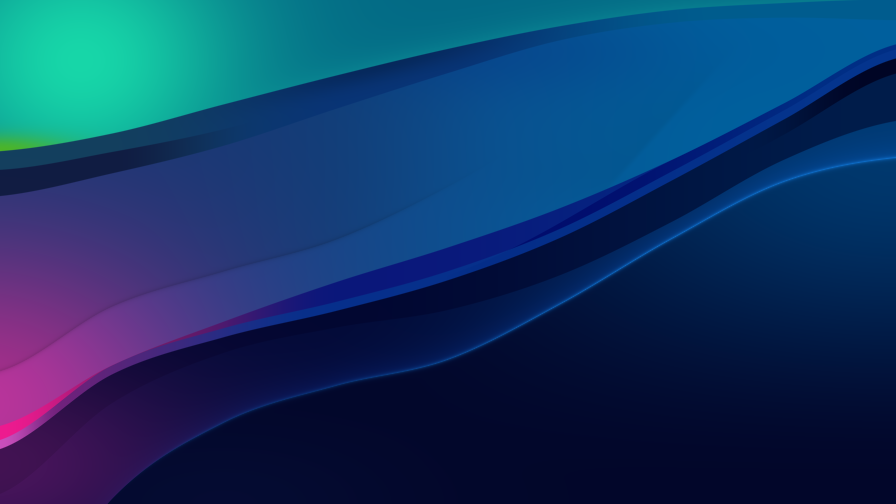
Reproduce this background procedurally as a Shadertoy shader.

```glsl
// Flowing translucent ribbons sweep from a magenta and mint left side to deep blue.
#define NAVY vec3(0.008, 0.025, 0.165)
#define OCEAN vec3(0.0, 0.22, 0.43)
#define INDIGO vec3(0.10, 0.24, 0.50)
#define AZURE vec3(0.0, 0.375, 0.615)
#define MAGENTA vec3(0.76, 0.20, 0.61)
#define HOT_PINK vec3(0.93, 0.10, 0.56)
#define PLUM vec3(0.29, 0.08, 0.36)
#define MINT vec3(0.09, 0.84, 0.66)
#define TEAL vec3(0.01, 0.41, 0.52)
#define RIM vec3(0.06, 0.45, 0.82)
#define RIM_WIDTH 0.0028

// Smooth curve through nine heights evenly spaced across the canvas.
float curve(float x, float h[9]) {
    float s = clamp(x, 0.0, 0.9999) * 8.0;
    int i = int(s);
    float t = fract(s);
    float a = h[max(i - 1, 0)], b = h[i], c = h[i + 1], d = h[min(i + 2, 8)];
    return b + 0.5 * t * (c - a + t * (2.0 * a - 5.0 * b + 4.0 * c - d
             + t * (3.0 * (b - c) + d - a)));
}

// Antialiased mask that is one above a curve.
float above(float d) {
    float w = 0.8 / iResolution.y;
    return smoothstep(-w, w, d);
}

// Soft round light.
float glow(vec2 p, vec2 center, vec2 radius) {
    vec2 q = (p - center) / radius;
    return exp(-dot(q, q));
}

void mainImage(out vec4 fragColor, in vec2 fragCoord) {
    vec2 p = fragCoord / iResolution.xy;
    float x = p.x;

    // Signed heights over each ribbon boundary, from top to bottom.
    float mint  = p.y - curve(x, float[9](.700, .735, .793, .850, .903, .948, .980, .994, 1.002));
    float veil  = p.y - curve(x, float[9](.611, .656, .711, .784, .855, .920, .955, .965, .960));
    float crease = p.y - curve(x, float[9](.264, .392, .462, .525, .630, .760, .880, .960, 1.0));
    float sheet = p.y - curve(x, float[9](.155, .275, .362, .440, .509, .587, .683, .795, .912));
    float ribbon = p.y - curve(x, float[9](.109, .257, .331, .383, .444, .528, .642, .763, .884));
    float shade = p.y - curve(x, float[9](.020, .200, .300, .350, .385, .454, .560, .683, .760));
    float rim   = p.y - curve(x, float[9](-.30, .010, .162, .235, .287, .397, .527, .640, .6875));
    float right = smoothstep(0.35, 1.0, x);

    // Deep water under everything.
    vec3 col = mix(NAVY, OCEAN, right * smoothstep(0.05, 0.7, p.y));
    col += vec3(0.01, 0.02, 0.03) * glow(p, vec2(0.25, 0.0), vec2(0.2, 0.15));

    // Two dark bands above the rim.
    float plum = glow(p, vec2(-0.02, 0.08), vec2(0.24, 0.22));
    vec3 lower = mix(vec3(0.008, 0.04, 0.215), vec3(0.0, 0.22, 0.44), right);
    lower += vec3(0.01, 0.05, 0.12) * exp(-max(rim, 0.0) * 30.0);
    col = mix(col, mix(lower, PLUM, plum), above(rim));
    vec3 upper = mix(vec3(0.005, 0.025, 0.19), vec3(0.0, 0.11, 0.29), right);
    col = mix(col, mix(upper, PLUM * 0.9, plum), above(shade));
    float slit = above(ribbon + 0.03) * smoothstep(0.83, 0.97, x);
    col = mix(col, vec3(0.0, 0.01, 0.13), slit * 0.9);

    // Fine lit rim.
    float rimPower = smoothstep(0.1, 0.25, x) * mix(0.32, 0.85, smoothstep(0.3, 0.75, x));
    col = mix(col, RIM, rimPower * exp(-abs(rim) / RIM_WIDTH));

    // Saturated ribbon with a dark lens and a pale lower border.
    vec3 band = mix(vec3(0.04, 0.09, 0.48), vec3(0.0, 0.18, 0.52), smoothstep(0.4, 0.95, x));
    band = mix(band, vec3(0.45, 0.10, 0.40), 1.0 - smoothstep(0.16, 0.38, x));
    band = mix(band, HOT_PINK, 1.0 - smoothstep(0.0, 0.17, x));
    float lens = 1.0 - above(sheet + 0.055 * (1.0 - smoothstep(0.5, 0.76, x)));
    lens *= smoothstep(0.49, 0.53, x) * (1.0 - smoothstep(0.62, 0.95, x));
    band = mix(band, vec3(0.0, 0.045, 0.42), lens * 0.9);
    vec3 border = mix(vec3(0.36, 0.14, 0.48), vec3(0.02, 0.21, 0.56), smoothstep(0.05, 0.35, x));
    border = mix(border, vec3(0.75, 0.36, 0.78), 1.0 - smoothstep(0.0, 0.07, x));
    band = mix(band, border, (1.0 - above(ribbon - 0.018)) * 0.8);
    col = mix(col, band, above(ribbon));

    // Broad sheet, warm at left and azure at right.
    vec3 body = mix(INDIGO, AZURE, smoothstep(0.15, 0.85, x));
    body = mix(body, vec3(0.02, 0.25, 0.54), 0.6 * glow(p, vec2(0.5, 0.9), vec2(0.25, 0.09)));
    body = mix(body, MAGENTA, 0.95 * glow(p, vec2(-0.03, 0.2), vec2(0.26, 0.33)));
    float creaseFade = 1.0 - smoothstep(0.35, 0.58, x);
    body *= 1.0 - 0.1 * creaseFade * above(crease);
    body *= 1.0 - 0.13 * creaseFade * exp(-abs(crease) * 260.0);
    float fold = p.y - 0.57 - 1.97 * (x - 0.65);
    float foldFade = smoothstep(0.55, 0.68, p.y) * (1.0 - smoothstep(0.75, 0.93, p.y));
    body *= 1.0 - 0.06 * foldFade * smoothstep(-0.01, 0.01, fold) * exp(-max(fold, 0.0) * 4.0);
    col = mix(col, body, above(sheet));

    // Smoky veil hanging under the mint light.
    vec3 smoke = mix(vec3(0.07, 0.25, 0.36), vec3(0.03, 0.20, 0.46), smoothstep(0.1, 0.4, x));
    smoke = mix(smoke, vec3(0.0, 0.36, 0.55), smoothstep(0.5, 0.8, x));
    float wedge = 1.0 - above(veil - 0.032 - 0.02 * (1.0 - x / 0.26));
    smoke = mix(smoke, vec3(0.055, 0.10, 0.24), wedge * (1.0 - smoothstep(0.12, 0.29, x)));
    smoke *= 1.0 - 0.25 * glow(vec2(x, mint), vec2(0.43, 0.0), vec2(0.13, 0.03));
    col = mix(col, smoke, above(veil) * 0.92);

    // Mint light along the top.
    vec3 light = mix(TEAL, MINT, glow(p, vec2(0.09, 0.88), vec2(0.18, 0.28)));
    light += vec3(0.02, 0.08, 0.04) * exp(-max(mint, 0.0) * 35.0) * smoothstep(0.2, 0.45, x);
    light = mix(light, vec3(0.34, 0.72, 0.08), 0.85 * glow(p, vec2(0.0, 0.702), vec2(0.08, 0.03)));
    col = mix(col, light, above(mint));

    fragColor = vec4(clamp(col, 0.0, 1.0), 1.0);
}
```
